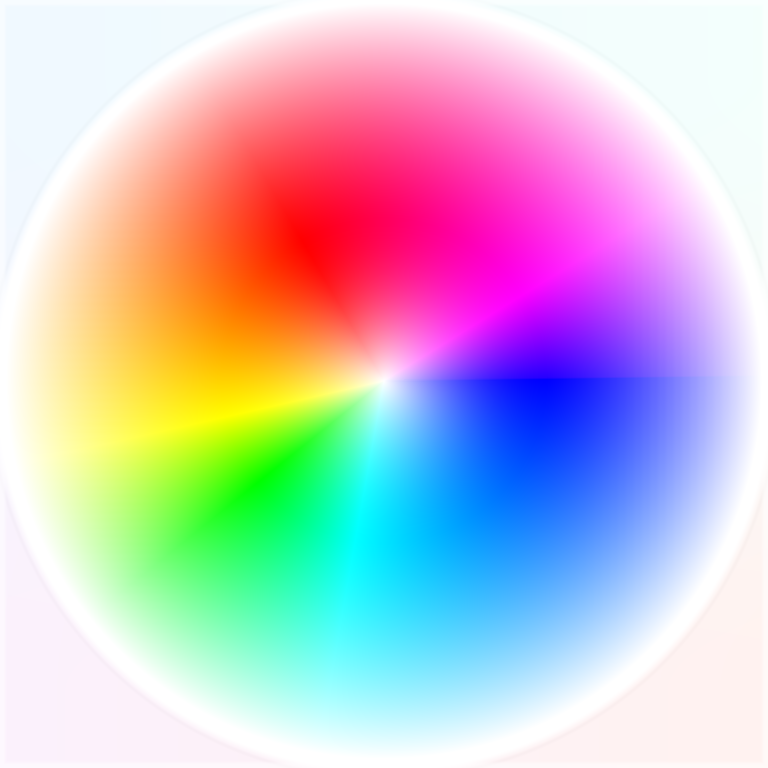
A three.js fragment shader for this background:

```glsl
// Draws a soft rainbow colour wheel with a white core and rim on a pale ground.
#define HUB vec2(0.5, 0.504)
#define DISC_RADIUS 0.492
#define PEAK_RADIUS 0.21
#define FADE_POWER 1.4
#define SEAM_TILT 0.014
#define SEAM_HUE 0.69
#define RIM_RADIUS 0.502
#define RIM_WIDTH 0.012
#define RIB_COUNT 96.0
#define RIB_STRENGTH 0.02

varying vec2 vUv;

vec3 hueToRgb(float hue) {
  return clamp(abs(fract(hue + vec3(0.0, 2.0, 1.0) / 3.0) * 6.0 - 3.0) - 1.0, 0.0, 1.0);
}

float ramp(float from, float to, float x) {
  return clamp((x - from) / (to - from), 0.0, 1.0);
}

// Uneven hue sectors, in degrees counterclockwise from the seam.
float wheelHue(float angle) {
  float sectors = ramp(31.0, 119.5, angle) + ramp(119.5, 192.0, angle)
                + ramp(192.0, 218.0, angle) + ramp(218.0, 259.0, angle)
                + ramp(259.0, 360.0, angle);
  return mix(SEAM_HUE, 5.0 / 6.0, ramp(0.0, 31.0, angle)) + sectors / 6.0;
}

// Rises from the white core to full colour, then fades towards the rim.
float wheelSaturation(float radius) {
  float core = 1.0 - ramp(0.0, PEAK_RADIUS, radius);
  float fade = ramp(PEAK_RADIUS, DISC_RADIUS, radius);
  return (1.0 - core * core) * (1.0 - pow(fade, FADE_POWER));
}

vec3 paleGround(vec2 uv) {
  vec3 bottom = mix(vec3(0.985, 0.945, 0.99), vec3(1.0, 0.95, 0.94), uv.x);
  vec3 top = mix(vec3(0.94, 0.975, 1.0), vec3(0.955, 1.0, 0.99), uv.x);
  return mix(bottom, top, smoothstep(0.1, 0.9, uv.y));
}

void main() {
  // Turn the wheel so that the seam lies on the positive x axis.
  vec2 p = vUv - HUB;
  float c = cos(SEAM_TILT);
  float s = sin(SEAM_TILT);
  vec2 q = vec2(c * p.x + s * p.y, c * p.y - s * p.x);
  float angle = degrees(atan(q.y, q.x + 1e-6));
  angle += angle < 0.0 ? 360.0 : 0.0;

  // Soften the step in hue across the seam.
  float hue = wheelHue(angle);
  float seamWidth = 0.0015;
  if (q.x > 0.0 && abs(q.y) < seamWidth) {
    hue = mix(2.0 / 3.0, SEAM_HUE, smoothstep(-seamWidth, seamWidth, q.y));
  }

  // Faint ribs: upright on the right, level on the left.
  float radius = length(p);
  float ribAxis = p.x > 0.0 ? vUv.x : vUv.y;
  float rib = abs(fract(ribAxis * RIB_COUNT) - 0.5) * 2.0 - 0.5;
  float ribMask = smoothstep(0.2, 0.4, abs(p.x)) * smoothstep(0.25, 0.38, radius);
  float saturation = wheelSaturation(radius);
  saturation *= 1.0 + RIB_STRENGTH * rib * ribMask;
  vec3 wheel = mix(vec3(1.0), hueToRgb(hue), clamp(saturation, 0.0, 1.0));

  // White rim between the disc and the ground, with a faint outer ring.
  float rimDistance = length(vUv - 0.5) - RIM_RADIUS;
  vec3 ground = mix(vec3(1.0), paleGround(vUv), smoothstep(0.0, RIM_WIDTH, rimDistance));
  float ring = 1.0 - smoothstep(0.0, 0.004, abs(rimDistance - RIM_WIDTH));
  ground -= 0.015 * ring;

  // Thin light border along the canvas edge.
  vec2 toEdge = min(vUv, 1.0 - vUv);
  float border = 1.0 - smoothstep(0.004, 0.01, min(toEdge.x, toEdge.y));
  ground = mix(ground, vec3(1.0), 0.5 * border);

  vec3 color = mix(wheel, ground, smoothstep(-0.012, 0.0, rimDistance));
  gl_FragColor = vec4(color, 1.0);
}
```
